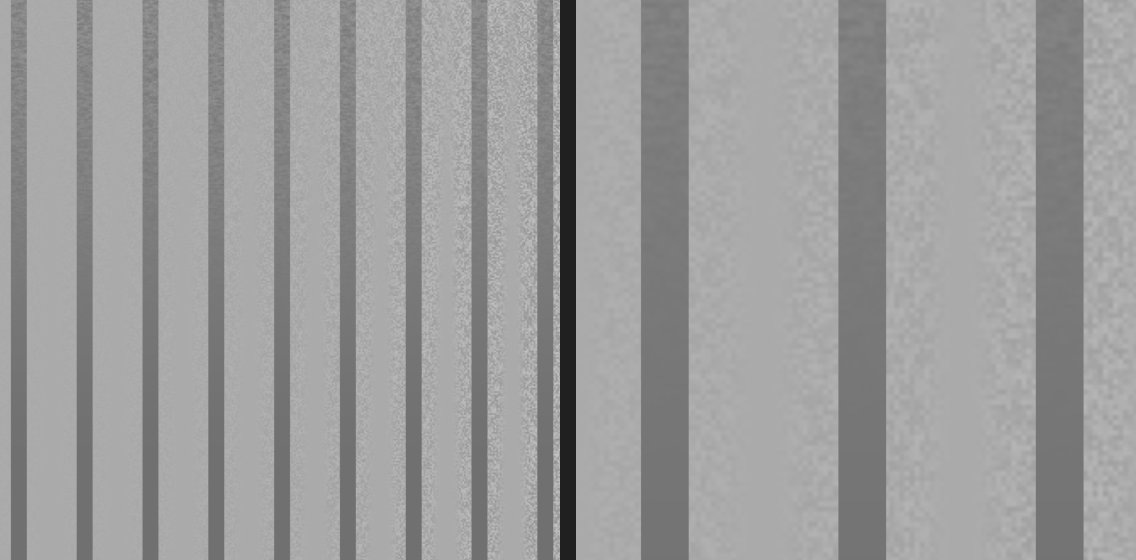
Left: the whole. Right: its middle third, enlarged.
A three.js fragment shader for this pattern:

```glsl
// Nine dark vertical grooves on a light grey panel, set by a repeated distance.
// Fine grain roughens the panel towards the right and beside the grooves;
// the grooves lighten and gain short horizontal streaks towards the top.
varying vec2 vUv;

const float PERIOD = 0.11751;        // groove spacing
const float FIRST_CENTRE = 0.0337;   // centre of the leftmost groove
const float HALF_WIDTH = 0.0142;     // half of a groove
const float PANEL_GREY = 0.668;
const float GROOVE_LOW = 0.438;      // groove grey at the bottom
const float GROOVE_HIGH = 0.535;     // groove grey at the top
const float PANEL_GRAIN = 0.20;      // strongest panel grain
const float GROOVE_GRAIN = 0.13;     // strongest groove grain
const vec2 GRAIN_CELLS = vec2(330.0);
const vec2 STREAK_CELLS = vec2(130.0, 300.0);

float hash(vec2 p) {
  return fract(sin(dot(p, vec2(12.9898, 78.233))) * 43758.5453);
}

// Smooth value noise, centred on zero
float noise(vec2 p) {
  vec2 cell = floor(p);
  vec2 f = fract(p);
  f = f * f * (3.0 - 2.0 * f);
  float low = mix(hash(cell), hash(cell + vec2(1.0, 0.0)), f.x);
  float high = mix(hash(cell + vec2(0.0, 1.0)), hash(cell + vec2(1.0)), f.x);
  return mix(low, high, f.y) - 0.5;
}

float panelGrey(vec2 uv, float fromCentre) {
  // The calm middle of each panel narrows upwards
  float calmHalf = mix(0.020, 0.004, uv.y);
  float rough = smoothstep(calmHalf - 0.010, calmHalf + 0.014, fromCentre);
  rough = mix(rough, 1.0, 0.6 * smoothstep(0.55, 1.0, uv.y));
  float strength = PANEL_GRAIN * mix(0.08, 1.0, uv.x * uv.x);
  return PANEL_GREY + strength * rough * noise(uv * GRAIN_CELLS);
}

float grooveGrey(vec2 uv) {
  float base = mix(GROOVE_LOW, GROOVE_HIGH, smoothstep(0.1, 1.05, uv.y));
  float strength = GROOVE_GRAIN * smoothstep(0.35, 1.0, uv.y);
  float grain = 0.6 * noise(uv * STREAK_CELLS + 17.0)
              + 0.4 * noise(uv * GRAIN_CELLS + 53.0);
  return base + strength * grain;
}

void main() {
  // Distance to the nearest groove centre, then to its edge
  float phase = fract((vUv.x - FIRST_CENTRE) / PERIOD + 0.5) - 0.5;
  float toCentre = abs(phase) * PERIOD;
  float edge = toCentre - HALF_WIDTH;

  // Distance from the middle of the panel between two grooves
  float fromPanelCentre = 0.5 * PERIOD - toCentre;

  float softness = 0.75 * fwidth(vUv.x);
  float panelMask = smoothstep(-softness, softness, edge);
  float grey = mix(grooveGrey(vUv), panelGrey(vUv, fromPanelCentre), panelMask);
  gl_FragColor = vec4(vec3(grey), 1.0);
}
```
